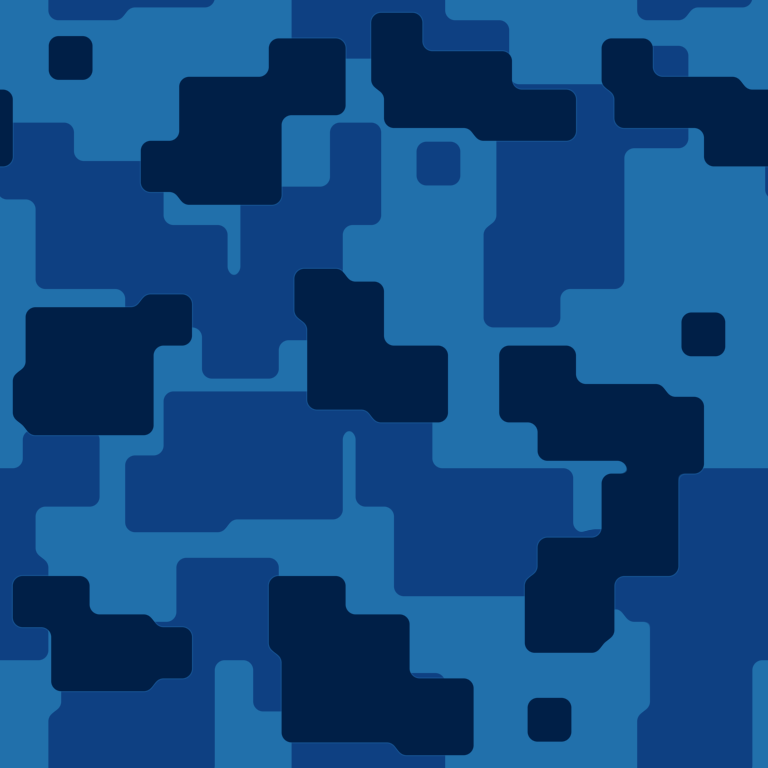
A Shadertoy shader for this pattern:

```glsl
const vec3 LIGHT_BLUE = vec3(0.13, 0.44, 0.67);
const vec3 MID_BLUE   = vec3(0.055, 0.25, 0.51);
const vec3 NAVY       = vec3(0.0, 0.12, 0.28);

const float CLUSTERS      = 3.0;    // clusters per tile side
const float SNAP          = 30.0;   // edge positions per tile side
const float CORNER        = 0.013;  // radius of corners and fillets
const float JITTER        = 0.4;    // cluster wander, in cells
const float STAGGER       = 0.3;    // shift between cluster rows, in cells
const vec2  MID_BODY      = vec2(0.105, 0.1);
const vec2  NAVY_BODY     = vec2(0.07, 0.066);
const float MID_ARM       = 0.055;
const float NAVY_ARM      = 0.045;
const vec2  MID_SHIFT     = vec2(0.187, 0.143);
const float MID_SEED      = 11.0;
const float NAVY_SEED     = 37.0;
const float SQUARES       = 6.0;    // candidate squares per tile side
const float SQUARE_HALF   = 0.0285;
const float SQUARE_GAP    = 0.043;  // clearance from square centre
const float SQUARE_CHANCE = 0.8;
const float RIM_WIDTH     = 0.0013;
const float RIM_STRENGTH  = 0.4;

vec2 hash2(vec2 p) {
    return fract(sin(vec2(dot(p, vec2(127.1, 311.7)),
                          dot(p, vec2(269.5, 183.3)))) * 43758.5);
}

float roundedBox(vec2 p, vec2 halfSize) {
    vec2 q = abs(p) - halfSize + CORNER;
    return length(max(q, 0.0)) + min(max(q.x, q.y), 0.0) - CORNER;
}

// Box whose edges sit on the snapping grid, moved by a part of a step
float snappedBox(vec2 p, vec2 centre, vec2 halfSize, float offset) {
    vec2 lo = (floor((centre - halfSize) * SNAP + 0.5) + offset) / SNAP;
    vec2 hi = (floor((centre + halfSize) * SNAP + 0.5) + offset) / SNAP;
    return roundedBox(p - 0.5 * (lo + hi), 0.5 * (hi - lo));
}

// Union with circular fillets in the inner corners
float filletUnion(float a, float b) {
    return max(CORNER, min(a, b)) - length(max(CORNER - vec2(a, b), 0.0));
}

// Wrapping field of clusters: a body with an arm on two opposite corners
float clusters(vec2 p, vec2 bodySize, float armSize, float seed) {
    vec2 home = floor(p * CLUSTERS);
    float d = 1.0;
    for (int y = -1; y <= 1; y++)
    for (int x = -1; x <= 1; x++) {
        vec2 cell = home + vec2(x, y);
        vec2 id = mod(cell, CLUSTERS) + seed;
        vec2 wander = JITTER * (hash2(id) - 0.5);
        wander.x += STAGGER * (mod(cell.y, CLUSTERS) - 1.0);
        vec2 centre = (cell + 0.5 + wander) / CLUSTERS;
        vec2 body = bodySize * mix(vec2(0.68), vec2(1.32), hash2(id + 5.3));
        d = filletUnion(d, snappedBox(p, centre, body, 0.0));

        float flip = hash2(id + 9.1).x < 0.5 ? -1.0 : 1.0;
        for (int i = 0; i < 2; i++) {
            float end = float(2 * i - 1);
            vec2 rnd = hash2(id + 13.7 + 4.1 * float(i));
            vec2 corner = end * body * vec2(flip, mix(0.6, 1.05, rnd.x));
            vec2 arm = armSize * mix(vec2(0.75), vec2(1.25), rnd.yx);
            d = filletUnion(d, snappedBox(p, centre + corner, arm, 0.5));
        }
    }
    return d;
}

float midField(vec2 p) {
    return clusters(p + MID_SHIFT, MID_BODY, MID_ARM, MID_SEED);
}

float navyField(vec2 p) {
    return clusters(p, NAVY_BODY, NAVY_ARM, NAVY_SEED);
}

// Shape with a faint light rim and a smooth edge
vec3 paint(vec3 base, vec3 ink, float d, float soft) {
    float rim = 1.0 - smoothstep(-soft, soft, d - RIM_WIDTH);
    float fill = 1.0 - smoothstep(-soft, soft, d);
    return mix(mix(base, LIGHT_BLUE, RIM_STRENGTH * rim), ink, fill);
}

void mainImage(out vec4 fragColor, in vec2 fragCoord) {
    vec2 uv = fragCoord / iResolution.xy;
    float soft = 0.8 / min(iResolution.x, iResolution.y);

    // Large layers
    vec3 color = paint(LIGHT_BLUE, MID_BLUE, midField(uv), soft);
    color = paint(color, NAVY, navyField(uv), soft);

    // Small squares, kept only where the light ground is open
    vec2 cell = floor(uv * SQUARES);
    vec2 id = mod(cell, SQUARES) + 71.0;
    vec2 centre = (cell + 0.5 + 0.5 * (hash2(id) - 0.5)) / SQUARES;
    vec2 pick = hash2(id + 3.9);
    float clearance = min(midField(centre), navyField(centre));
    if (clearance > SQUARE_GAP && pick.x < SQUARE_CHANCE) {
        vec3 ink = pick.y < 0.5 ? NAVY : MID_BLUE;
        color = paint(color, ink, roundedBox(uv - centre, vec2(SQUARE_HALF)), soft);
    }

    fragColor = vec4(color, 1.0);
}
```
